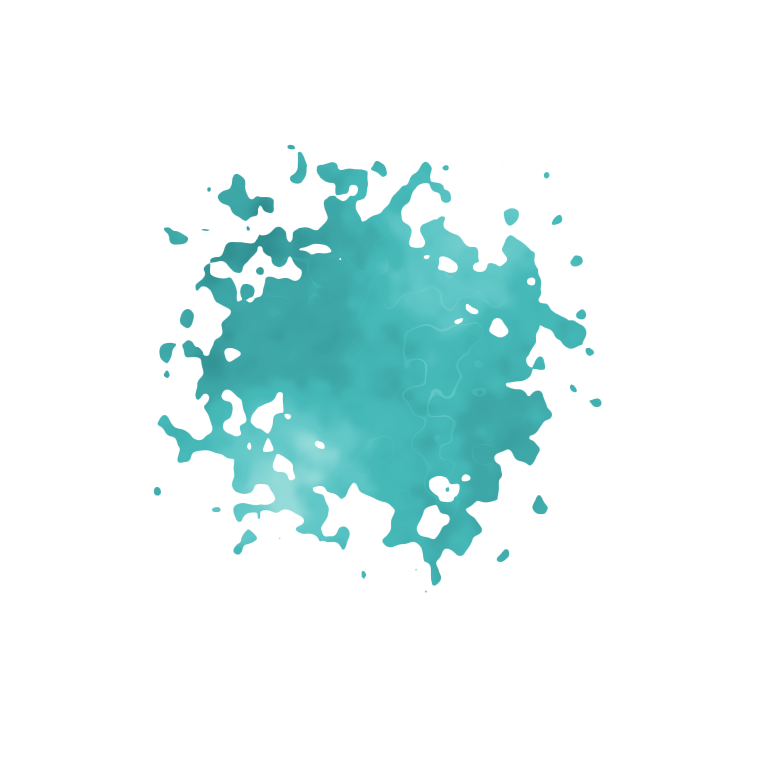
Give the GLSL for this background, as a WebGL 2 fragment shader.

```glsl
#version 300 es
precision highp float;
// A ragged teal sponge print on white paper. A rounded-box falloff shifts the
// threshold of fine noise, so the middle is solid and the rim breaks into specks.
// Soft light and dark pools, mottling and thin contour lines tint the paint.

#define CENTER vec2(0.484, 0.522)
#define HALF_SIZE vec2(0.220, 0.201)
#define GRAIN 39.0
#define RIM_SLOPE 0.80
#define RIM_WOBBLE 0.22
#define MOTTLE 0.30
#define LINE_WIDTH 0.035

uniform vec2 u_resolution;
out vec4 outColor;

const vec3 PAPER = vec3(1.0);
const vec3 DEEP  = vec3(0.18, 0.55, 0.56);
const vec3 TEAL  = vec3(0.24, 0.65, 0.65);
const vec3 MID   = vec3(0.27, 0.72, 0.72);
const vec3 LIGHT = vec3(0.38, 0.78, 0.78);
const vec3 PALE  = vec3(0.58, 0.86, 0.85);

// Integer hash of a lattice cell, 0 to 1
float hash(ivec2 cell) {
    uvec2 q = uvec2(cell) * uvec2(1597u, 3812u) + 7919u;
    uint h = (q.x ^ (q.y << 9)) * 747796u + q.y * 28917u;
    h = (h ^ (h >> 15)) * 739981u;
    h = (h ^ (h >> 13)) * 977537u;
    return float((h ^ (h >> 16)) & 65535u) / 65535.0;
}

// Smooth value noise
float noise(vec2 p) {
    ivec2 i = ivec2(floor(p));
    vec2 f = fract(p);
    f = f * f * (3.0 - 2.0 * f);
    float low = mix(hash(i), hash(i + ivec2(1, 0)), f.x);
    float high = mix(hash(i + ivec2(0, 1)), hash(i + ivec2(1, 1)), f.x);
    return mix(low, high, f.y);
}

// Two octaves, turned against each other to hide the lattice
float grain(vec2 p) {
    mat2 turn = mat2(0.8, 0.6, -0.6, 0.8);
    return 0.66 * noise(turn * p) + 0.34 * noise(p * 1.9 + 31.0);
}

// Soft elliptical pool of tone
float pool(vec2 p, vec2 center, vec2 radius) {
    vec2 q = (p - center) / radius;
    return exp(-dot(q, q));
}

// Rounded-box distance: 0 in the middle, 1 on the rim
float rimDistance(vec2 p) {
    vec2 q = abs(p - CENTER) / HALF_SIZE;
    return pow(dot(q * q, q) + 1e-6, 1.0 / 3.0);
}

// Positive where paint sticks
float paintField(vec2 p) {
    float rim = rimDistance(p) + RIM_WOBBLE * (noise(p * 13.0 + 5.0) - 0.5);
    return grain(p * GRAIN) - 0.5 - RIM_SLOPE * (rim - 1.0);
}

// Overall lightness of the paint, from large pools plus mottling
float paintTone(vec2 p) {
    float tone = 0.44;
    tone += 0.42 * pool(p, vec2(0.38, 0.42), vec2(0.11, 0.055));
    tone += 0.42 * pool(p, vec2(0.37, 0.335), vec2(0.09, 0.05));
    tone += 0.24 * pool(p, vec2(0.57, 0.63), vec2(0.09, 0.10));
    tone += 0.24 * pool(p, vec2(0.65, 0.71), vec2(0.09, 0.08));
    tone -= 0.30 * pool(p, vec2(0.33, 0.70), vec2(0.11, 0.08));
    tone -= 0.22 * pool(p, vec2(0.27, 0.54), vec2(0.06, 0.12));
    tone -= 0.17 * pool(p, vec2(0.44, 0.56), vec2(0.11, 0.09));
    tone -= 0.18 * pool(p, vec2(0.67, 0.39), vec2(0.09, 0.13));
    return tone + MOTTLE * (grain(p * 34.0 + 83.0) - 0.5);
}

// Thin wandering outlines, strongest right of the middle
float contourLines(vec2 p) {
    float band = abs(grain(p * 27.0 + 140.0) - 0.54);
    float where = pool(p, vec2(0.57, 0.51), vec2(0.075, 0.14))
                + 0.5 * pool(p, vec2(0.37, 0.64), vec2(0.07, 0.04));
    return where * (1.0 - smoothstep(0.0, LINE_WIDTH, band));
}

vec3 palette(float t) {
    vec3 c = mix(DEEP, TEAL, smoothstep(0.0, 0.28, t));
    c = mix(c, MID, smoothstep(0.28, 0.48, t));
    c = mix(c, LIGHT, smoothstep(0.48, 0.72, t));
    return mix(c, PALE, smoothstep(0.72, 1.0, t));
}

void main() {
    // Square canvas units, centred on any aspect
    float side = min(u_resolution.x, u_resolution.y);
    vec2 p = (gl_FragCoord.xy - 0.5 * u_resolution) / side + 0.5;

    float field = paintField(p);
    float soft = max(fwidth(field), 1e-4);
    float cover = smoothstep(-0.6 * soft, 0.6 * soft, field);

    float tone = paintTone(p) + 0.22 * contourLines(p);
    outColor = vec4(mix(PAPER, palette(tone), cover), 1.0);
}
```
